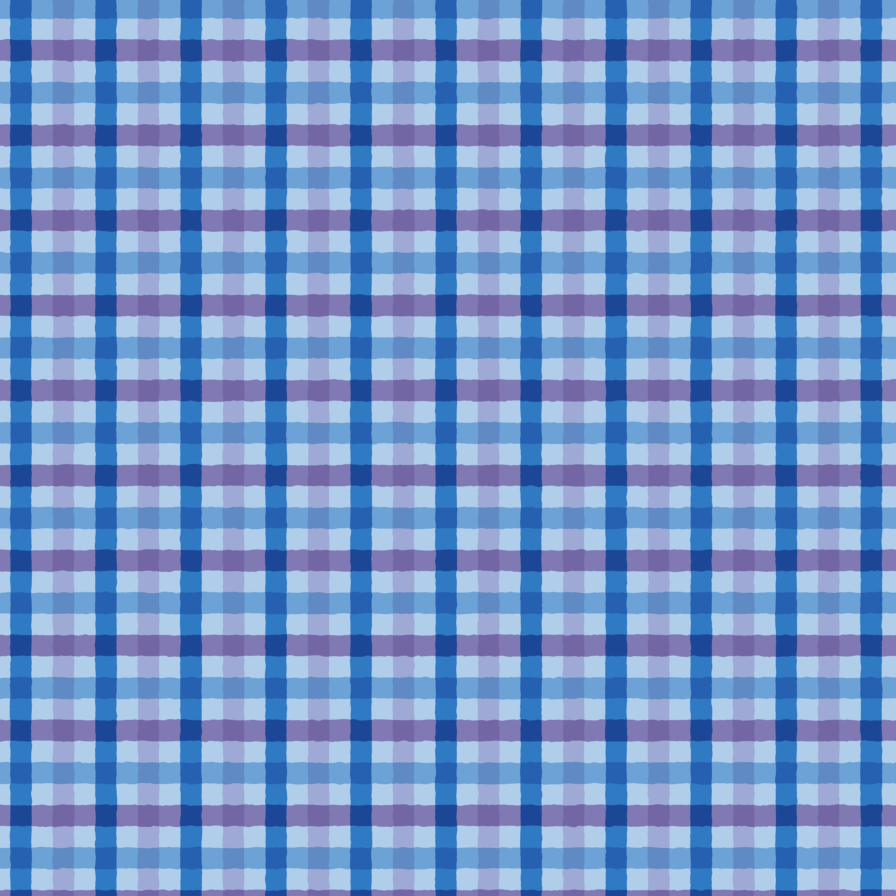
Give the GLSL for this pattern, as a three.js fragment shader.

```glsl
// Woven check: dark blue and lilac columns cross purple and sky blue rows.
// Every stripe and gap is a quarter of the repeat wide; each edge gets its own
// hand-drawn wobble from 1D noise, and crossings have their own mixed colours.

varying vec2 vUv;

const float PERIOD = 0.0949;              // one repeat, in canvas widths
const vec2 ORIGIN = vec2(0.0234, -0.0052); // centre of a dark column and a purple row
const float HALF_STRIPE = 0.125;          // in repeats
const float SOFTNESS = 0.010;             // edge blur, in repeats
const float COLUMN_WOBBLE = 0.016;
const float ROW_WOBBLE = 0.024;
const float WOBBLE_FREQUENCY = 12.0;      // bumps per repeat

// Ground, lilac column, dark column over each kind of row
const vec3 PALE = vec3(0.690, 0.804, 0.914);
const vec3 PALE_LILAC = vec3(0.618, 0.667, 0.836);
const vec3 PALE_DARK = vec3(0.190, 0.475, 0.765);
const vec3 SKY = vec3(0.424, 0.635, 0.838);
const vec3 SKY_LILAC = vec3(0.373, 0.540, 0.770);
const vec3 SKY_DARK = vec3(0.148, 0.380, 0.695);
const vec3 PURPLE = vec3(0.502, 0.474, 0.704);
const vec3 PURPLE_LILAC = vec3(0.450, 0.400, 0.642);
const vec3 PURPLE_DARK = vec3(0.108, 0.280, 0.590);

float hash(vec2 p) {
  vec3 q = fract(vec3(p.xyx) * 0.1031);
  q += dot(q, q.yzx + 33.33);
  return fract((q.x + q.y) * q.z);
}

// Smooth noise along x, independent for each integer seed; -0.5 to 0.5
float lineNoise(float x, float seed) {
  float i = floor(x);
  float f = fract(x);
  float a = hash(vec2(i, seed));
  float b = hash(vec2(i + 1.0, seed));
  return mix(a, b, f * f * (3.0 - 2.0 * f)) - 0.5;
}

// Shifts the position across the stripes by the wobble of the nearest edge
float roughen(float across, float along, float amount, float seed) {
  float edge = floor(across * 4.0) + seed;
  float s = along * WOBBLE_FREQUENCY;
  float wobble = 0.65 * lineNoise(s, edge) + 0.35 * lineNoise(s * 2.3, edge + 80.0);
  return across + amount * wobble;
}

// Coverage of a repeating stripe centred on the given phase
float stripe(float across, float phase) {
  float d = abs(fract(across - phase + 0.5) - 0.5) - HALF_STRIPE;
  return 1.0 - smoothstep(-SOFTNESS, SOFTNESS, d);
}

// Colour of a row as the columns cross it
vec3 crossColumns(vec3 plain, vec3 lilac, vec3 dark, vec2 columns) {
  return mix(mix(plain, lilac, columns.x), dark, columns.y);
}

void main() {
  vec2 p = (vUv - ORIGIN) / PERIOD;
  float x = roughen(p.x, p.y + 20.0, COLUMN_WOBBLE, 200.0);
  float y = roughen(p.y, p.x + 20.0, ROW_WOBBLE, 500.0);

  vec2 columns = vec2(stripe(x, 0.5), stripe(x, 0.0));

  vec3 color = crossColumns(PALE, PALE_LILAC, PALE_DARK, columns);
  color = mix(color, crossColumns(SKY, SKY_LILAC, SKY_DARK, columns), stripe(y, 0.5));
  color = mix(color, crossColumns(PURPLE, PURPLE_LILAC, PURPLE_DARK, columns), stripe(y, 0.0));

  gl_FragColor = vec4(color, 1.0);
}
```
